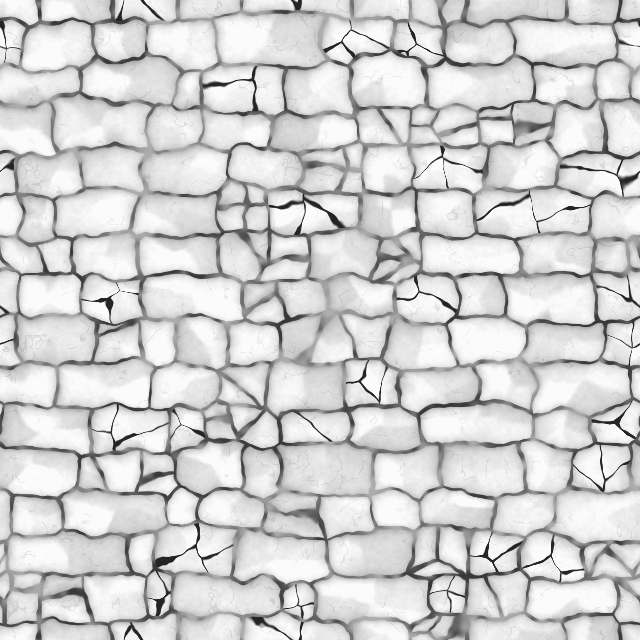
A Shadertoy shader for this texture map:

```glsl
// Tiling grey wall of rounded, faceted stones in uneven courses.
// Stones are the nearest of jittered rounded boxes; joints lie where two boxes
// are equally far. Some stones are split into shards by a small cellular pattern.

#define ROWS 15.0          // courses over the canvas height
#define COLS 9.0           // stones in each course
#define SPREAD 0.68        // variation of stone width
#define WOBBLE 0.11        // waviness of the outlines
#define JOINT 0.036        // half width of the joints, in courses
#define BROKEN 0.32        // share of split stones
#define CRACK 0.07         // greatest half width of a crack
#define FACET_DARK 0.86
#define FACET_LIGHT 1.04
#define EDGE_SHADE 0.2     // soft darkening towards the joints

const float TAU = 6.28318;
const float STONE_W = ROWS / COLS;

vec3 hash3(vec3 p) {
    p = fract(p * vec3(0.1031, 0.1030, 0.0973));
    p += dot(p, p.yxz + 33.33);
    return fract((p.xxy + p.yxx) * p.zyx);
}

// Whole-number remainder that is safe against rounding
vec2 wrap(vec2 i, vec2 period) { return floor(mod(i + 0.5, period)); }
vec2 wrapId(vec2 id) { return wrap(id, vec2(COLS, ROWS)); }

// Value noise on the wall, wrapping at the canvas edge for whole frequencies
float noise(vec2 p, float freq, float seed) {
    p *= freq;
    vec2 i = floor(p), f = p - i;
    f = f * f * (3.0 - 2.0 * f);
    vec2 period = vec2(ROWS * freq);
    vec2 a = wrap(i, period), b = wrap(i + 1.0, period);
    float low = mix(hash3(vec3(a, seed)).x, hash3(vec3(b.x, a.y, seed)).x, f.x);
    float high = mix(hash3(vec3(a.x, b.y, seed)).x, hash3(vec3(b, seed)).x, f.x);
    return mix(low, high, f.y);
}

float rowShift(float row) { return hash3(vec3(wrapId(vec2(0.0, row)).y, 3.0, 41.0)).x; }

// Position of the left side of a stone
float leftSide(vec2 id) {
    float jitter = hash3(vec3(wrapId(id), 11.0)).x - 0.5;
    return (id.x + rowShift(id.y) + SPREAD * jitter) * STONE_W;
}

float boxDistance(vec2 q, vec2 halfSize) {
    vec2 d = abs(q) - halfSize;
    return length(max(d, 0.0)) + min(max(d.x, d.y), 0.0);
}

// Planes of a chipped face, blended softly along their ridges
float facetTone(vec2 q, vec3 key) {
    float sum = 0.0, total = 0.0;
    for (float k = 0.0; k < 5.0; k++) {
        vec3 h = hash3(key + vec3(0.0, 0.0, 17.0 + 5.0 * k));
        float angle = (k + h.x) * TAU / 5.0;
        float height = 0.25 * h.y - dot(q, vec2(cos(angle), sin(angle)));
        float weight = exp(-32.0 * clamp(height, -2.0, 2.0));
        sum += weight * mix(FACET_DARK, FACET_LIGHT, h.z);
        total += weight;
    }
    return sum / total;
}

void mainImage(out vec4 fragColor, in vec2 fragCoord) {
    vec2 p = fragCoord / iResolution.xy * ROWS + vec2(0.3, 0.5);
    float px = ROWS / iResolution.y;

    // Wavy outlines
    vec2 w = p + WOBBLE * 2.0 * (vec2(noise(p, 2.0, 1.0), noise(p, 2.0, 2.0)) - 0.5);
    w += 0.04 * (vec2(noise(p, 7.0, 3.0), noise(p, 7.0, 4.0)) - 0.5);

    // Nearest two stones
    float near = 9.0, next = 9.0;
    vec2 q = vec2(0.0), stoneHalf = vec2(1.0), stone = vec2(0.0);
    for (float j = -1.0; j <= 1.0; j++) {
        float row = floor(w.y) + j;
        float col = floor(w.x / STONE_W - rowShift(row));
        for (float i = -1.0; i <= 1.0; i++) {
            vec2 id = vec2(col + i, row);
            float left = leftSide(id), right = leftSide(id + vec2(1.0, 0.0));
            vec3 h = hash3(vec3(wrapId(id), 23.0));
            vec2 size = vec2(0.5 * (right - left), 0.5);
            vec2 local = w - vec2(0.5 * (left + right), row + 0.5 + 0.34 * (h.x - 0.5));
            float d = boxDistance(local, size - mix(0.2, 0.42, h.y));
            if (d < near) {
                next = near; near = d;
                q = local; stoneHalf = size; stone = wrapId(id);
            } else next = min(next, d);
        }
    }
    float edge = 0.5 * (next - near);

    // Shards of split stones
    vec3 kind = hash3(vec3(stone, 31.0));
    bool split = kind.x < BROKEN;
    float shard = 0.0, s1 = 0.0, s2 = 9.0;
    vec2 middle = vec2(0.0);
    if (split) {
        s1 = 9.0;
        for (float k = 0.0; k < 4.0; k++) {
            if (k > 1.5 + 3.0 * kind.y) break;
            vec2 side = vec2(mod(k, 2.0), mod(floor(k / 2.0) + k, 2.0)) - 0.5;
            vec2 c = stoneHalf * (side + 0.9 * (hash3(vec3(stone, 50.0 + k)).xy - 0.5));
            float d = length(q - c);
            if (d < s1) { s2 = s1; s1 = d; shard = k + 1.0; middle = c; }
            else s2 = min(s2, d);
        }
    }
    float crackEdge = 0.5 * (s2 - s1);
    bool mortared = kind.z < 0.35;      // shards set apart like small stones
    if (mortared) edge = min(edge, crackEdge);

    // Stone face: facets, hairline veins and grain
    float tone = facetTone(q - 0.6 * middle, vec3(stone, 3.0 * shard));
    if (split) tone = mix(tone, 1.02, 0.4);
    float vein = noise(p, 2.0, 5.0) + 0.4 * noise(p, 5.0, 6.0) + 0.2 * noise(p, 11.0, 7.0) - 0.8;
    float veinMask = smoothstep(0.4, 0.7, noise(p, 3.0, 8.0));
    tone -= 0.09 * veinMask * (1.0 - smoothstep(0.0, 0.035, abs(vein)));
    tone += 0.035 * (noise(p, 9.0, 9.0) - 0.5) + 0.03 * (noise(p, 22.0, 10.0) - 0.5);
    float shade = EDGE_SHADE + 0.16 * dot(q, vec2(-0.35, 0.8));
    tone *= 1.0 - shade * exp(-edge / 0.13) - 0.16 * exp(-edge / 0.05);

    // Cracks swell and taper along their length
    float swell = noise(p, 3.0, 12.0) * 0.8 + noise(p, 9.0, 16.0) * 0.2;
    float crackWidth = 0.004 + CRACK * swell * swell * swell;
    float crack = 1.0 - smoothstep(crackWidth - 0.4 * px, crackWidth + 0.6 * px, crackEdge);
    if (!mortared) tone = mix(tone, 0.14, crack);

    // Joints: worn grey mortar with darker runs
    float worn = noise(p, 1.0, 13.0) * 0.5 + noise(p, 5.0, 14.0) * 0.5;
    float mortar = mix(0.22, 0.68, smoothstep(0.15, 0.85, worn));
    float jointWidth = JOINT * (0.6 + 0.8 * noise(p, 4.0, 15.0));
    float face = smoothstep(jointWidth - 0.5 * px, jointWidth + 0.7 * px, edge);
    tone = mix(mortar, tone, face);

    fragColor = vec4(vec3(clamp(tone, 0.0, 0.985)), 1.0);
}
```
